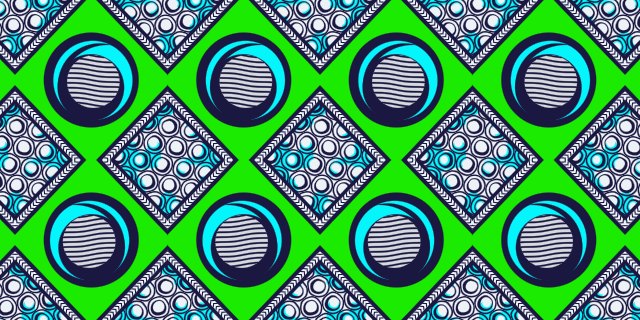
Write a WebGL 2 fragment shader that draws this pattern.

```glsl
#version 300 es
precision highp float;
// Wax-print cloth: green ground, braided diamonds of small rings, large striped discs.
uniform vec2 u_resolution;
out vec4 fragColor;

// All lengths are in design units, HEIGHT of them per canvas height.
const float HEIGHT = 384.0;
const vec2 CELL = vec2(183.0, 192.0);
const vec3 GREEN = vec3(0.10, 0.92, 0.00);
const vec3 NAVY = vec3(0.10, 0.09, 0.25);
const vec3 CYAN = vec3(0.02, 0.96, 0.99);
const vec3 WHITE = vec3(0.93, 0.95, 0.97);
const vec3 STRIPE = vec3(0.84, 0.85, 0.87);

const float DIAMOND = 0.935;       // diamond size relative to its cell
const float BRAID_MID = 8.3;       // depth of the braid's centre line
const float BRAID_HALF = 3.4;
const float BRAID_PITCH = 4.8;
const float BORDER = 16.0;
const float RING_SPACING = 26.8;
const float RING_TILT = -0.19;
const vec2 RING_ORIGIN = vec2(-6.7, -5.3);
const float DISC_RADIUS = 57.0;
const float STRIPE_PITCH = 5.9;
const float STRIPE_TILT = 0.10;

float pixel;

float fill(float d) { return clamp(0.5 - d / pixel, 0.0, 1.0); }
float disc(vec2 p, vec2 c, float r) { return length(p - c) - r; }

float hash(vec2 p) {
    vec3 q = fract(p.xyx * vec3(0.1031, 0.1030, 0.0973));
    q += dot(q, q.yzx + 33.33);
    return fract((q.x + q.y) * q.z);
}

float noise(vec2 p) {
    vec2 i = floor(p), f = fract(p);
    f = f * f * (3.0 - 2.0 * f);
    return mix(mix(hash(i), hash(i + vec2(1, 0)), f.x),
               mix(hash(i + vec2(0, 1)), hash(i + vec2(1, 1)), f.x), f.y);
}

// Offset from the nearest point of a triangular lattice.
vec2 lattice(vec2 p) {
    vec2 s = RING_SPACING * vec2(1.0, sqrt(3.0));
    vec2 a = mod(p + 0.5 * s, s) - 0.5 * s;
    vec2 b = mod(p, s) - 0.5 * s;
    return dot(a, a) < dot(b, b) ? a : b;
}

// Packed rings with off-centre eyes and patches of cyan dye.
vec3 ringField(vec2 p) {
    vec2 w = p + 1.4 * (vec2(noise(p * 0.13), noise(p * 0.13 + 40.0)) - 0.5);
    float c = cos(RING_TILT), s = sin(RING_TILT);
    vec2 r = mat2(c, -s, s, c) * (w - RING_ORIGIN);
    vec2 q = lattice(r);
    vec2 id = floor((r - q) / RING_SPACING * 2.0 + 0.5);
    float turn = 2.3 + 1.8 * (hash(id + 50.0) - 0.5);
    vec2 toward = vec2(cos(turn), sin(turn));
    float dye = noise(p * 0.065 + 7.0) + 0.0022 * (abs(p.x) + abs(p.y));
    vec3 light = mix(WHITE, CYAN, smoothstep(0.54, 0.64, dye));
    vec3 col = mix(light, NAVY, fill(abs(length(q) - 12.6) - 0.95));
    col = mix(col, NAVY, fill(disc(q, -0.6 * toward, 9.3)));
    col = mix(col, light, fill(disc(q, 0.7 * toward, 6.8)));
    vec3 eye = mix(WHITE, CYAN, step(0.82, hash(id + 90.0)));
    return mix(col, eye, fill(disc(q, 1.3 * toward, 5.0)));
}

// Diamond: navy frame, slanted braid, ring-filled centre.
vec3 drawDiamond(vec3 col, vec2 p) {
    vec2 h = 0.5 * CELL;
    vec2 n = normalize(1.0 / h);
    vec2 a = abs(p);
    float d = dot(a, n) - DIAMOND * h.x * n.x;
    col = mix(col, NAVY, fill(d));
    float across = d + BRAID_MID;
    float along = dot(a, vec2(-n.y, n.x)) + 0.8 * abs(across);
    float tick = (abs(fract(along / BRAID_PITCH) - 0.5) - 0.32) * BRAID_PITCH;
    float braid = max(tick, abs(across) - BRAID_HALF);
    col = mix(col, WHITE, fill(braid));
    return mix(col, ringField(p), fill(d + BORDER));
}

// Large disc: navy rim, cyan moon, tapered swoosh, striped core.
vec3 drawDisc(vec3 col, vec2 p) {
    col = mix(col, NAVY, fill(length(p) - DISC_RADIUS));
    col = mix(col, CYAN, fill(disc(p, vec2(2.0, -0.5), 47.5)));
    col = mix(col, NAVY, fill(disc(p, vec2(-0.5, -9.0), 40.0)));
    float swoosh = max(disc(p, vec2(10.0, -6.0), 50.0), -disc(p, vec2(20.0, -16.0), 58.0));
    col = mix(col, NAVY, fill(max(swoosh, length(p) - 50.0)));
    float y = p.y + STRIPE_TILT * p.x + 0.7 * sin(p.x * 0.13);
    float stripe = abs(fract(y / STRIPE_PITCH) - 0.5) * STRIPE_PITCH - 1.85;
    return mix(col, STRIPE, fill(max(stripe, disc(p, vec2(2.5, -2.0), 31.5))));
}

void main() {
    pixel = 1.2 * HEIGHT / u_resolution.y;
    vec2 p = (gl_FragCoord.xy - 0.5 * u_resolution) * HEIGHT / u_resolution.y;

    // Diamonds sit on the grid, discs between them; odd rows are mirrored.
    vec2 diamondId = floor(p / CELL + 0.5);
    vec2 discId = floor(p / CELL);
    vec2 diamondPos = p - diamondId * CELL;
    vec2 discPos = p - (discId + 0.5) * CELL;
    diamondPos.x *= 1.0 - 2.0 * mod(diamondId.y, 2.0);
    discPos.x *= 1.0 - 2.0 * mod(discId.y, 2.0);

    vec3 col = drawDiamond(GREEN, diamondPos);
    col = drawDisc(col, discPos);
    fragColor = vec4(col, 1.0);
}
```
